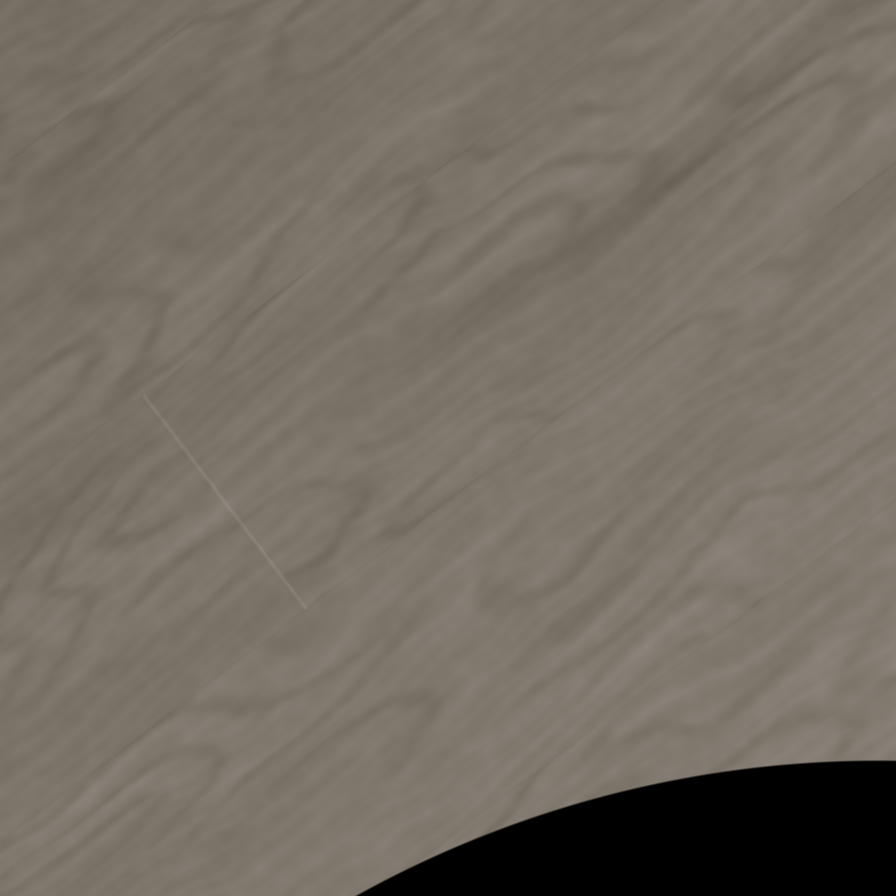
Write a three.js fragment shader that draws this texture.

```glsl
// Grey-brown wooden floor boards running diagonally, with a black disc cutting the lower corner.
// Soft cellular noise, stretched along the grain and bent by layered sines, gives nested
// growth rings; finer copies of the same noise give fibres and mottling.
varying vec2 vUv;

const vec3 DARK_WOOD = vec3(0.430, 0.400, 0.355);
const vec3 LIGHT_WOOD = vec3(0.540, 0.510, 0.472);
const float GRAIN_ANGLE = 0.65;
const float BOARD_WIDTH = 0.30;
const float BOARD_OFFSET = 0.048;
const float JOINT_ALONG = 0.466;
const vec2 RING_SIZE = vec2(0.46, 0.125);
const float RING_COUNT = 4.2;
const float RING_DEPTH = 0.34;
const vec2 FIBRE_SCALE = vec2(7.0, 75.0);
const float FIBRE_DEPTH = 0.32;
const float MOTTLE_SCALE = 48.0;
const float MOTTLE_DEPTH = 0.16;
const float STREAK_DEPTH = 0.42;
const vec2 DISC_CENTRE = vec2(0.98, -1.049);
const float DISC_RADIUS = 1.2;
const float EDGE = 0.0015;

vec2 hash2(vec2 p) {
  vec2 k = vec2(dot(p, vec2(127.1, 311.7)), dot(p, vec2(269.5, 183.3)));
  return fract(sin(k) * 43758.55);
}

// Smoothly blended distance to the nearest scattered point, with slightly pointed contours
float softCells(vec2 p) {
  vec2 cell = floor(p);
  float sum = 0.0;
  for (int j = -1; j <= 1; j++) {
    for (int i = -1; i <= 1; i++) {
      vec2 c = cell + vec2(float(i), float(j));
      vec2 r = abs(c + hash2(c) - p);
      sum += exp(-7.0 * dot(pow(r + 0.001, vec2(1.4)), vec2(1.0)));
    }
  }
  return -log(sum) / 7.0;
}

// Layered sines that bend the grain
vec2 bend(vec2 g) {
  float slow = sin(g.x * 7.0 + sin(g.y * 11.0) * 1.5);
  float mid = sin(g.x * 17.0 - g.y * 23.0 + slow);
  float fine = sin(g.x * 43.0 + g.y * 61.0 + 2.0 * mid);
  return vec2(0.03 * mid, 0.012 * slow + 0.005 * mid + 0.0018 * fine);
}

// Dark growth lines nested around stretched cells, stronger in some places
float growthRings(vec2 g, float seed) {
  float d = softCells((g + bend(g)) / RING_SIZE + seed * vec2(3.7, 5.3));
  float wave = 0.5 + 0.5 * sin(6.2832 * RING_COUNT * d + seed);
  float strength = 0.55 + 0.45 * sin(g.x * 6.0 + g.y * 19.0 + seed * 2.0);
  return strength * (wave * wave * wave - 0.31);
}

// Soft dark stain, long in the direction of the grain
float stain(vec2 g, vec2 centre, vec2 size) {
  vec2 d = (g - centre) / size;
  return exp(-dot(d, d));
}

void main() {
  // Grain axes: x along the boards, y across them
  float c = cos(GRAIN_ANGLE);
  float s = sin(GRAIN_ANGLE);
  vec2 g = vec2(c * vUv.x + s * vUv.y, c * vUv.y - s * vUv.x);

  // Boards, with one end joint across the middle one
  float across = (g.y - BOARD_OFFSET) / BOARD_WIDTH;
  float board = floor(across);
  float inMiddle = step(abs(across - 0.5), 0.5);
  float pastJoint = inMiddle * step(JOINT_ALONG, g.x);
  float seed = board + 4.0 + 7.0 * pastJoint;

  // Tone: light falloff, rings, fibres, mottling
  vec2 bent = g + bend(g);
  float tone = 0.50 + 0.27 * (vUv.x - vUv.y);
  tone += 0.06 * sin(g.y * 31.0 + 2.0 * sin(g.x * 3.0));
  tone -= RING_DEPTH * growthRings(g, seed);
  tone += FIBRE_DEPTH * (softCells(bent * FIBRE_SCALE) - 0.25);
  tone += MOTTLE_DEPTH * (softCells(vUv * MOTTLE_SCALE) - 0.25);

  // Broad stains
  tone -= STREAK_DEPTH * stain(bent, vec2(1.02, 0.20), vec2(0.33, 0.024));
  tone -= 0.25 * stain(bent, vec2(0.61, 0.59), vec2(0.20, 0.035));
  tone -= 0.22 * stain(bent, vec2(0.30, 0.32), vec2(0.15, 0.022));

  // Joint line and faint long board edges
  float jointDist = abs(g.x - JOINT_ALONG);
  tone += 0.36 * inMiddle * (1.0 - smoothstep(0.0008, 0.0032, jointDist));
  float edgeDist = (0.5 - abs(fract(across) - 0.5)) * BOARD_WIDTH;
  tone -= 0.10 * (1.0 - smoothstep(0.0005, 0.004, edgeDist));

  vec3 colour = mix(DARK_WOOD, LIGHT_WOOD, clamp(tone, -0.2, 1.2));

  // Black disc
  float disc = length(vUv - DISC_CENTRE) - DISC_RADIUS;
  colour *= smoothstep(-EDGE, EDGE, disc);
  gl_FragColor = vec4(colour, 1.0);
}
```
